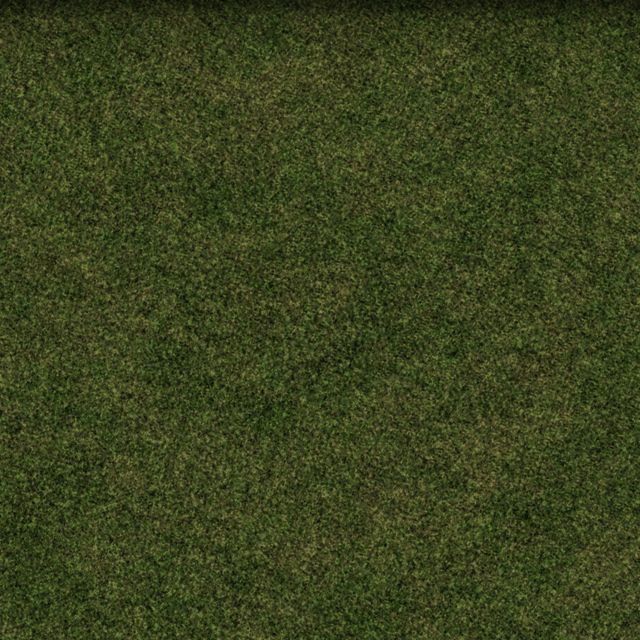
Reproduce this texture procedurally as a Shadertoy shader.

```glsl
// Dim mown turf: fine short blades over soft mottled patches of green and olive.
// Stretched value noise gives the blades, layered noise the patches,
// and a narrow shadow darkens the top edge.

const vec3 GREEN = vec3(0.192, 0.262, 0.098);
const vec3 OLIVE = vec3(0.272, 0.272, 0.136);
const vec3 STRAW = vec3(0.040, 0.034, 0.026);

float hash(vec2 p) {
    return fract(sin(dot(p, vec2(127.1, 311.7))) * 43758.5453);
}

float valueNoise(vec2 p) {
    vec2 cell = floor(p);
    vec2 f = fract(p);
    vec2 w = f * f * (3.0 - 2.0 * f);
    float low = mix(hash(cell), hash(cell + vec2(1.0, 0.0)), w.x);
    float high = mix(hash(cell + vec2(0.0, 1.0)), hash(cell + vec2(1.0, 1.0)), w.x);
    return mix(low, high, w.y);
}

vec2 rotate(vec2 p, float angle) {
    float c = cos(angle);
    float s = sin(angle);
    return vec2(c * p.x - s * p.y, s * p.x + c * p.y);
}

// Signed layered noise; gain sets how rough the patches are.
float patches(vec2 p, float gain) {
    float sum = 0.0;
    float weight = 1.0;
    for (int i = 0; i < 4; i++) {
        sum += weight * (valueNoise(p) - 0.5);
        p = rotate(p, 0.7) * 2.03 + 17.3;
        weight *= gain;
    }
    return sum;
}

// Signed noise drawn out along one direction; density is cells per canvas.
float blades(vec2 uv, float angle, vec2 density) {
    return valueNoise(rotate(uv, angle) * density + 31.7) - 0.5;
}

// Fine grain made of crossing blades, crisp specks and faint clumps.
float turfGrain(vec2 uv) {
    float grain = 0.68 * blades(uv, 0.65, vec2(400.0, 235.0));
    grain += 0.68 * blades(uv, -0.85, vec2(380.0, 225.0));
    grain += 0.66 * blades(uv, 0.25, vec2(440.0, 410.0));
    grain += 0.22 * blades(uv, 1.20, vec2(140.0, 120.0));
    return grain;
}

void mainImage(out vec4 fragColor, in vec2 fragCoord) {
    vec2 uv = fragCoord / iResolution.y;

    // Patches are a little wider than tall.
    vec2 ground = uv * vec2(0.88, 1.12);
    float hue = patches(ground * 13.0 + 3.1, 0.95);
    float lightness = patches(ground * 17.0 + 57.9, 0.90);

    // Warmth shifts between green and dry olive, with some per-clump variation.
    float fleck = blades(uv, 0.45, vec2(210.0, 170.0));
    float warmth = clamp(0.5 + 0.46 * hue + 0.75 * fleck, 0.0, 1.0);
    vec3 color = mix(GREEN, OLIVE, warmth);

    // Blade contrast; the brightest tips turn straw coloured.
    float grain = turfGrain(uv);
    float tone = 1.0 + grain + 0.13 * lightness + 0.07 * hue;
    color *= max(tone, 0.25);
    color += STRAW * smoothstep(0.12, 0.55, grain);

    // Shadow along the top edge.
    float depth = 1.0 - uv.y;
    float shade = mix(0.62, 1.0, smoothstep(0.0, 0.035, depth));
    shade *= mix(0.78, 1.0, smoothstep(0.0, 0.11, depth));

    fragColor = vec4(color * shade, 1.0);
}
```
